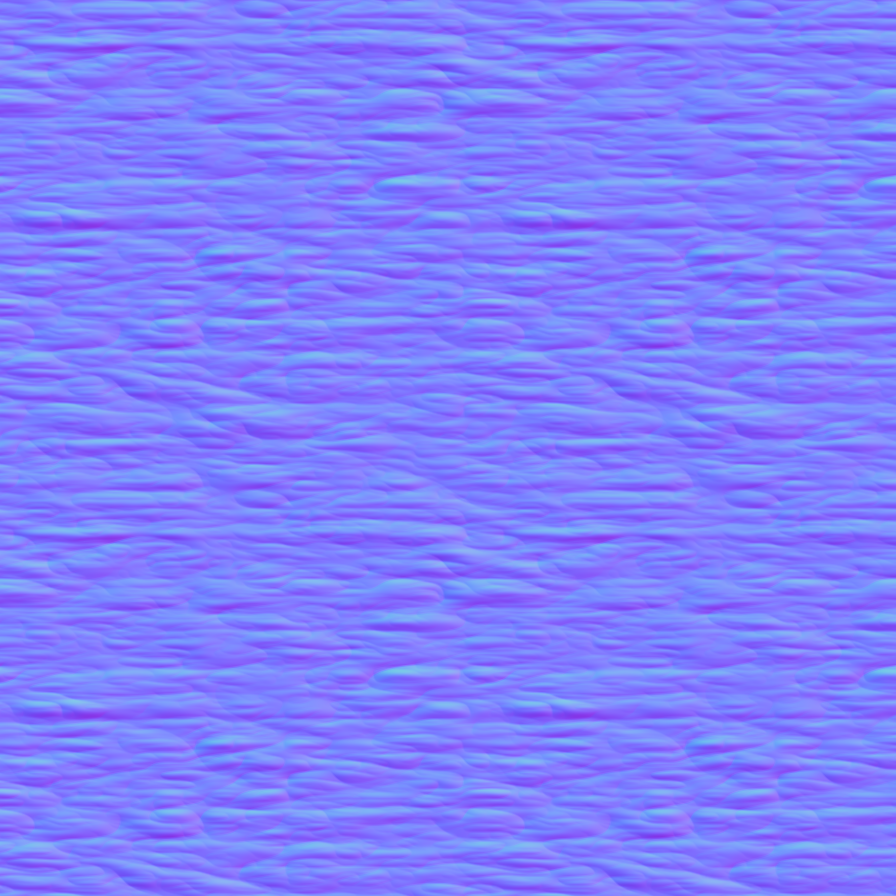
This texture map is drawn by a WebGL 2 fragment shader. Its source:

```glsl
#version 300 es
precision highp float;
// Tangent-space normal map of fine, horizontally stretched ripples with sharp creases.

uniform vec2 u_resolution;
out vec4 fragColor;

const float TILE_SIZE = 0.547;     // repeat distance in canvas units
const float SAMPLE_STEP = 0.0014;  // half width of the slope filter
const float RELIEF = 1.07;

// Integer hash giving two values in -1..1
vec2 hash2(vec2 cell, float seed) {
    uvec3 q = uvec3(ivec3(vec3(cell, seed))) * uvec3(1597334673u, 3812015801u, 2798796415u);
    uint n = (q.x ^ q.y ^ q.z) * 1597334673u;
    n = (n ^ (n >> 15u)) * 2246822519u;
    n ^= n >> 13u;
    return vec2(n & 65535u, n >> 16u) / 32767.5 - 1.0;
}

// A small lean keeps lattice gradients upright, so creases follow straight rows
float cornerSlope(vec2 cell, vec2 offset, vec2 period, float lean, float seed) {
    vec2 gradient = hash2(mod(cell, period), seed) * vec2(lean, 1.0);
    return dot(gradient, offset);
}

// Gradient noise that repeats after a whole number of cells
float tiledNoise(vec2 p, vec2 period, float lean, float seed) {
    vec2 cell = floor(p);
    vec2 f = p - cell;
    vec2 w = f * f * f * (f * (f * 6.0 - 15.0) + 10.0);
    vec2 right = vec2(1.0, 0.0);
    vec2 up = vec2(0.0, 1.0);
    float bottom = mix(cornerSlope(cell, f, period, lean, seed),
                       cornerSlope(cell + right, f - right, period, lean, seed), w.x);
    float top = mix(cornerSlope(cell + up, f - up, period, lean, seed),
                    cornerSlope(cell + 1.0, f - 1.0, period, lean, seed), w.x);
    return mix(bottom, top, w.y);
}

// Folded noise: rounded swells meeting in narrow valleys
float ripples(vec2 uv, vec2 period, float steepness, float lean, float seed) {
    float fold = abs(tiledNoise(uv * period, period, lean, seed));
    return steepness * fold * TILE_SIZE / period.y;
}

// Broad swells carry shorter and finer ripples
float surfaceHeight(vec2 p) {
    vec2 uv = p / TILE_SIZE;
    return ripples(uv + vec2(0.71, 0.43), vec2(4.0, 9.0), 0.11, 0.5, 4.0)
         + ripples(uv, vec2(6.0, 17.0), 0.25, 0.4, 1.0)
         + ripples(uv + vec2(0.37, 0.21), vec2(11.0, 28.0), 0.26, 0.3, 2.0)
         + ripples(uv + vec2(0.13, 0.64), vec2(19.0, 49.0), 0.17, 0.25, 3.0);
}

// Central differences of the height, turned into a unit normal
vec3 surfaceNormal(vec2 p, float stepSize, float relief) {
    vec2 dx = vec2(stepSize, 0.0);
    vec2 dy = vec2(0.0, stepSize);
    vec2 slope = vec2(surfaceHeight(p + dx) - surfaceHeight(p - dx),
                      surfaceHeight(p + dy) - surfaceHeight(p - dy)) / (2.0 * stepSize);
    return normalize(vec3(-relief * slope, 1.0));
}

void main() {
    vec2 p = gl_FragCoord.xy / u_resolution;
    vec3 normal = surfaceNormal(p, SAMPLE_STEP, RELIEF);
    fragColor = vec4(normal * 0.5 + 0.5, 1.0);
}
```
